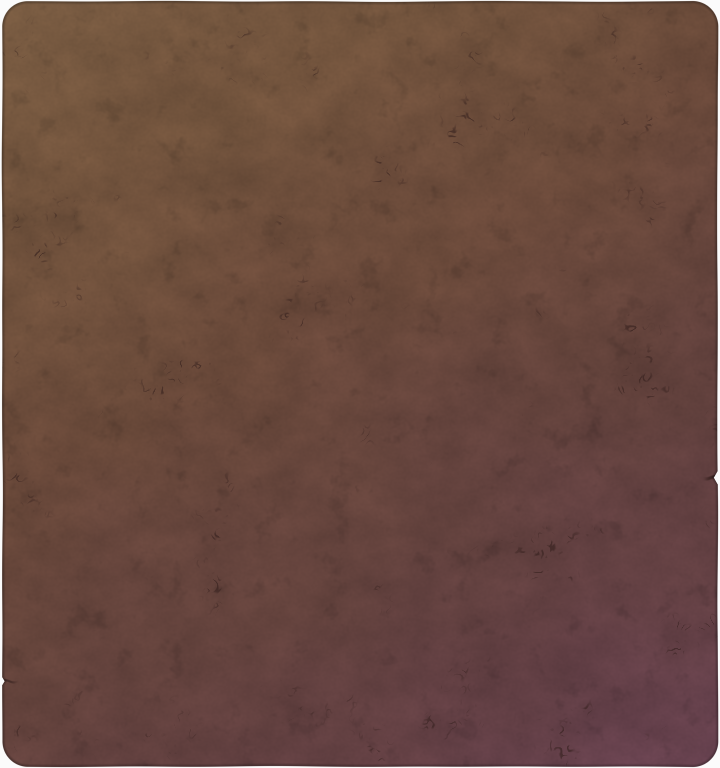
Give the GLSL for this texture, as a WebGL 2 fragment shader.

```glsl
#version 300 es
precision highp float;

uniform vec2 u_resolution;
out vec4 fragColor;

const vec3 BACKDROP = vec3(0.985);
const vec3 STAIN = vec3(0.20, 0.12, 0.11);

vec2 gradientAt(ivec2 cell) {
    uvec2 k = uvec2(cell + 4096);
    uint h = k.x * 1597334677u ^ k.y * 3812015801u;
    h = (h ^ (h >> 15)) * 2246822519u;
    h ^= h >> 13;
    float angle = float(h & 65535u) * 6.28319 / 65536.0;
    return vec2(cos(angle), sin(angle));
}

float gradientNoise(vec2 p) {
    ivec2 cell = ivec2(floor(p));
    vec2 f = fract(p);
    vec2 s = f * f * f * (f * (f * 6.0 - 15.0) + 10.0);
    float a = dot(gradientAt(cell), f);
    float b = dot(gradientAt(cell + ivec2(1, 0)), f - vec2(1, 0));
    float c = dot(gradientAt(cell + ivec2(0, 1)), f - vec2(0, 1));
    float d = dot(gradientAt(cell + ivec2(1, 1)), f - vec2(1, 1));
    return mix(mix(a, b, s.x), mix(c, d, s.x), s.y);
}

float fbm(vec2 p, int octaves, float gain) {
    float sum = 0.0, amplitude = 0.5;
    for (int i = 0; i < octaves; i++) {
        sum += amplitude * gradientNoise(p);
        p = mat2(1.6, 1.2, -1.2, 1.6) * p + 17.3;
        amplitude *= gain;
    }
    return sum;
}

float roundedBox(vec2 p, vec2 halfSize, float radius) {
    vec2 q = abs(p) - halfSize + radius;
    return length(max(q, 0.0)) + min(max(q.x, q.y), 0.0) - radius;
}

// Warm tan through brown to plum
vec3 leatherTint(float t) {
    const float stops[6] = float[](0.0, 0.2, 0.42, 0.64, 0.84, 1.0);
    const vec3 tints[6] = vec3[](
        vec3(0.47, 0.355, 0.255), vec3(0.45, 0.33, 0.24),
        vec3(0.42, 0.29, 0.23), vec3(0.39, 0.26, 0.24),
        vec3(0.388, 0.25, 0.268), vec3(0.41, 0.26, 0.32));
    vec3 tint = tints[0];
    for (int i = 1; i < 6; i++) {
        tint = mix(tint, tints[i], clamp((t - stops[i - 1]) / (stops[i] - stops[i - 1]), 0.0, 1.0));
    }
    return tint;
}

// q.x runs inward from the border; positive inside the wedge
float notch(vec2 q, float depth, float halfHeight) {
    return depth * (1.0 - abs(q.y) / halfHeight) - q.x;
}

float crack(vec2 q, float reach, float width, float pixel) {
    float bend = 0.0015 * sin(q.x * 260.0);
    float line = 1.0 - smoothstep(0.3 * width, width + pixel, abs(q.y - bend));
    return line * (1.0 - smoothstep(0.5 * reach, reach, q.x));
}

// Fine broken veins gathered in sparse patches
float speckle(vec2 p, float pixel) {
    float patchMask = smoothstep(0.10, 0.32, fbm(p * 9.0 + 31.0, 3, 0.6));
    vec2 warped = p + 0.006 * vec2(gradientNoise(p * 70.0), gradientNoise(p * 70.0 + 50.0));
    float vein = 1.0 - smoothstep(0.03, 0.10 + 25.0 * pixel, abs(gradientNoise(warped * 85.0)));
    float gate = smoothstep(0.08, 0.35, gradientNoise(p * 62.0 + 9.0));
    float pit = smoothstep(0.42, 0.60, gradientNoise(p * 130.0 + 77.0));
    return max(vein * gate, 0.6 * pit) * patchMask + 0.10 * patchMask;
}

void main() {
    float pixel = 1.0 / u_resolution.y;
    float aspect = u_resolution.x * pixel;
    vec2 p = gl_FragCoord.xy * pixel;

    // Broad colour sweep
    float sweep = 0.35 * p.x / aspect + 0.65 * (1.0 - p.y);
    vec3 color = leatherTint(sweep + 0.10 * fbm(p * 3.5 + 5.0, 3, 0.5));

    // Cloudy mottling and fine grain
    float clouds = fbm(p * vec2(15.0, 19.0), 5, 0.62);
    float blotches = fbm(p * 5.0 + 60.0, 3, 0.5);
    float grain = gradientNoise(p * 240.0);
    color *= 1.0 + 0.17 * clouds + 0.08 * blotches + 0.025 * grain;
    color *= 1.0 - 0.10 * smoothstep(0.10, 0.40, fbm(p * 24.0 + 90.0, 4, 0.6));
    color = mix(color, STAIN, 0.55 * speckle(p, pixel));

    // Sheet outline with two torn nicks
    vec2 center = vec2(0.5 * aspect, 0.5);
    float edge = roundedBox(p - center, center - vec2(0.003, 0.0018), 0.033);
    edge += 0.0016 * gradientNoise(p * 7.0 + 3.0);
    vec2 rightNick = vec2(aspect - p.x, p.y - 0.378);
    vec2 leftNick = vec2(p.x, p.y - 0.113);
    edge = max(edge, notch(rightNick, 0.008, 0.014));
    edge = max(edge, notch(leftNick, 0.006, 0.010));
    float tears = max(crack(rightNick, 0.024, 0.0022, pixel), 0.8 * crack(leftNick, 0.026, 0.0012, pixel));
    color = mix(color, STAIN, 0.75 * tears);

    // Darkened rim and smooth cutout
    color *= 1.0 - 0.28 * smoothstep(-0.005, 0.0, edge);
    float coverage = 1.0 - smoothstep(-0.7 * pixel, 0.7 * pixel, edge);
    fragColor = vec4(mix(BACKDROP, color, coverage), 1.0);
}
```
